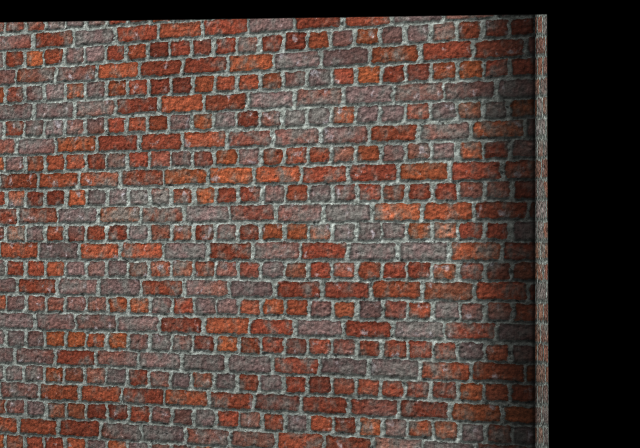
Write a WebGL 1 fragment shader that draws this texture.

```glsl
precision highp float;
// Weathered brick wall in cross bond, seen at an angle, ending in a shaded corner.

uniform vec2 u_resolution;

vec2 hash2(vec2 p) {
  p = vec2(dot(p, vec2(127.1, 311.7)), dot(p, vec2(269.5, 183.3)));
  return fract(sin(p) * 43758.5);
}

float gradientNoise(vec2 p) {
  vec2 i = floor(p), f = fract(p);
  vec2 w = f * f * f * (f * (f * 6.0 - 15.0) + 10.0);
  vec2 e = vec2(0.0, 1.0);
  float a = dot(hash2(i) * 2.0 - 1.0, f);
  float b = dot(hash2(i + e.yx) * 2.0 - 1.0, f - e.yx);
  float c = dot(hash2(i + e.xy) * 2.0 - 1.0, f - e.xy);
  float d = dot(hash2(i + e.yy) * 2.0 - 1.0, f - e.yy);
  return mix(mix(a, b, w.x), mix(c, d, w.x), w.y);
}

float fbm(vec2 p) {
  float sum = 0.0, amplitude = 0.6;
  for (int i = 0; i < 4; i++) {
    sum += amplitude * gradientNoise(p);
    p = mat2(1.6, 1.2, -1.2, 1.6) * p + 5.3;
    amplitude *= 0.55;
  }
  return sum;
}

// Signed distance to the nearest brick; c counts stretchers across and courses up.
float brickDistance(vec2 c, out vec2 id) {
  float row = floor(c.y);
  float header = mod(row, 2.0);
  float perLength = 1.0 + header;
  float x = c.x * perLength + mix(0.5 * mod(row * 0.5, 2.0), -0.42, header);
  x += 0.14 * (hash2(vec2(row, 7.0)).x - 0.5);
  id = vec2(floor(x), row);
  vec2 size = vec2(2.25 / perLength, 1.0);
  vec2 wobble = hash2(id) - 0.5;
  vec2 local = (fract(vec2(x, c.y)) - 0.5) * size + wobble * 0.07;
  vec2 d = abs(local) - size * 0.5 + 0.2 + 0.05 * wobble.yx;
  return length(max(d, 0.0)) + min(max(d.x, d.y), 0.0) - 0.1;
}

void main() {
  vec2 uv = gl_FragCoord.xy / u_resolution;
  vec2 pixel = 1.0 / u_resolution;
  float depth = 1.0 + 0.22 * uv.x;

  // Perspective wall coordinates, with a foreshortened return past the corner
  vec2 c = vec2(16.4 * uv.x, 25.87 * (uv.y - 0.4405)) / depth + vec2(0.07, 0.5);
  float side = smoothstep(-pixel.x, pixel.x, uv.x - 0.836);
  if (uv.x > 0.836) c.x = 60.0 * (uv.x - 0.845) + 20.0;

  // Rough brick outlines
  vec2 q = c * vec2(2.25, 1.0);
  vec2 warp = vec2(gradientNoise(q * 2.3), gradientNoise(q * 2.3 + 31.0));
  vec2 rough = c + warp * vec2(0.05, 0.1);
  vec2 id, unusedId;
  float d = brickDistance(rough, id) + 0.13 * fbm(q * 4.0 + 9.0);
  float above = brickDistance(rough + vec2(0.02, 0.13), unusedId);
  float soft = max(0.045, 20.0 * pixel.y);
  float brick = 1.0 - smoothstep(-soft, soft, d);

  // Surface relief lit from above
  float relief = fbm(q * 3.2) - fbm(q * 3.2 + vec2(-0.1, 0.22));
  float grain = gradientNoise(q * vec2(7.0, 5.0));
  float weather = fbm(q * vec2(0.16, 0.24) + 3.0);

  // Fired clay: red, orange and purple-grey bricks
  vec2 tone = hash2(id + 17.0);
  vec3 clay = mix(vec3(0.50, 0.25, 0.19), vec3(0.62, 0.34, 0.22), tone.x * tone.x);
  clay = mix(clay, vec3(0.45, 0.37, 0.36), smoothstep(0.4, 0.95, tone.y + weather * 0.7));
  clay *= 0.84 + 0.32 * hash2(id + 41.0).x;

  // Grey grime and pale salt bloom
  float grime = smoothstep(-0.1, 0.45, fbm(q * vec2(1.7, 1.1)) + weather * 0.7 + 0.12 * tone.y);
  clay = mix(clay, vec3(0.43, 0.43, 0.41), grime * 0.85);
  float bloom = smoothstep(0.14, 0.42, fbm(q * vec2(1.9, 1.5) + 60.0) + 0.1 * grain);
  clay = mix(clay, vec3(0.64, 0.62, 0.64), bloom * 0.75);
  clay *= 1.0 - 0.25 * smoothstep(-0.16, 0.0, d);

  // Crumbling mortar with pits and the shadow under each brick
  vec3 mortar = mix(vec3(0.45, 0.47, 0.44), vec3(0.65, 0.68, 0.66), 0.5 + fbm(q * 2.5 + 80.0));
  mortar *= 1.0 - 0.5 * smoothstep(0.1, 0.4, fbm(q * 3.0 + 22.0));
  mortar *= 1.0 - 0.45 * (1.0 - smoothstep(-0.08, 0.06, above));

  vec3 color = mix(mortar, clay, brick);
  color = mix(color, vec3(0.47, 0.49, 0.46), side * 0.4);
  color *= clamp(1.0 + 1.0 * relief + 0.35 * grain, 0.35, 1.6);
  color *= 1.0 + 0.25 * weather;

  // Light falling off into the corner and toward the foot
  float corner = 1.0 - 0.66 * smoothstep(0.69, 0.825, uv.x + 0.025 * weather);
  color *= mix(corner, 0.88, side);
  color *= 1.0 - 0.55 * exp(-pow((uv.x - 0.835) / 0.004, 2.0));
  color *= 0.88 + 0.14 * smoothstep(0.0, 0.5, uv.y);

  // Black surround above and to the right
  float right = 0.8575 - 0.003 * uv.y - uv.x;
  float top = 0.950 + 0.0213 * uv.x - uv.y;
  color *= smoothstep(-pixel.x, pixel.x, right) * smoothstep(-pixel.y, pixel.y, top);
  gl_FragColor = vec4(clamp(color, 0.0, 1.0), 1.0);
}
```
